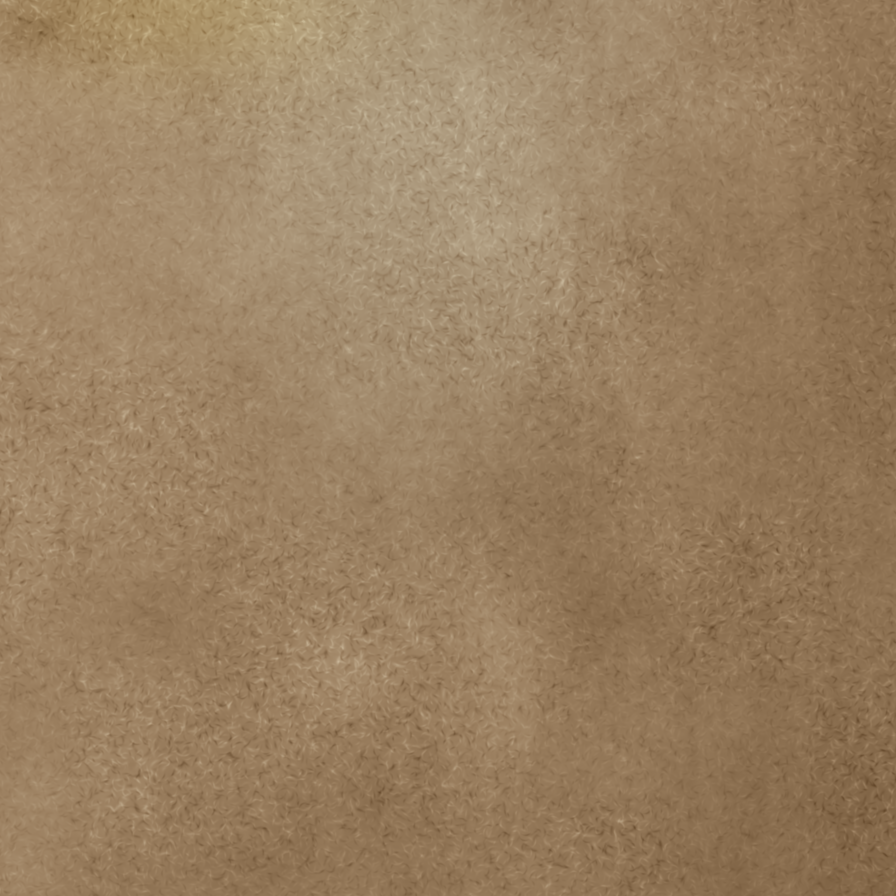
This texture is drawn by a three.js fragment shader. Its source:

```glsl
varying vec2 vUv;

float hash(vec2 p) {
  return fract(sin(dot(p, vec2(127.1, 311.7))) * 43758.5453);
}

float noise(vec2 p) {
  vec2 i = floor(p), f = fract(p);
  f = f * f * (3.0 - 2.0 * f);
  return mix(mix(hash(i), hash(i + vec2(1.0, 0.0)), f.x),
             mix(hash(i + vec2(0.0, 1.0)), hash(i + vec2(1.0, 1.0)), f.x), f.y);
}

float fbm(vec2 p) {
  float sum = 0.0, amp = 0.5;
  for (int i = 0; i < 4; i++) {
    sum += amp * noise(p);
    p = p * 2.03 + 17.3;
    amp *= 0.5;
  }
  return sum / 0.9375;
}

// Soft round patch, 1 at its centre
float patchAt(vec2 p, vec2 centre, vec2 radius) {
  vec2 d = (p - centre) / radius;
  return exp(-dot(d, d));
}

// Short bent hairs, one per cell, lit on one side and shaded on the other
float fibres(vec2 uv, float cells, float seed) {
  vec2 p = uv * cells, home = floor(p);
  float sum = 0.0;
  for (int y = -1; y <= 1; y++) {
    for (int x = -1; x <= 1; x++) {
      vec2 cell = home + vec2(float(x), float(y));
      vec2 id = cell + seed;
      vec2 d = p - cell - vec2(hash(id), hash(id + 41.7));
      float flow = 5.0 * noise(cell / cells * 19.0 + seed);
      float angle = flow + 2.4 * (hash(id + 83.1) - 0.5) - 2.6;
      float c = cos(angle), s = sin(angle);
      vec2 q = vec2(c * d.x + s * d.y, c * d.y - s * d.x);
      q.y += (hash(id + 19.9) - 0.5) * 1.3 * q.x * q.x;
      q /= vec2(mix(0.28, 0.55, hash(id + 7.3)), 0.17);
      float tone = hash(id + 61.3) < 0.58 ? 0.75 : -1.0;
      float relief = tone + 0.8 * q.y * sign(c + 0.001);
      float edge = 1.0 - smoothstep(0.7, 1.0, length(d));
      sum += relief * exp(-dot(q, q)) * edge * mix(0.3, 1.3, hash(id + 29.5));
    }
  }
  return sum;
}

void main() {
  vec2 uv = vUv;
  vec2 warped = uv + 0.09 * (vec2(fbm(uv * 5.0), fbm(uv * 5.0 + 31.0)) - 0.5);

  // Broad light and dark areas of the nap
  float plumeWidth = mix(0.12, 0.27, uv.y);
  float plume = exp(-pow((warped.x - 0.47) / plumeWidth, 2.0))
              * smoothstep(0.2, 0.85, warped.y);
  float tone = 0.33 + 0.22 * uv.y + 0.36 * plume;
  tone += 0.16 * (1.0 - smoothstep(0.0, 0.45, warped.x));
  tone -= 0.25 * smoothstep(0.6, 1.0, warped.x + 0.12 * (0.5 - uv.y));
  tone -= 0.2 * patchAt(warped, vec2(0.64, 0.4), vec2(0.07, 0.25));
  tone -= 0.14 * patchAt(warped, vec2(0.15, 0.3), vec2(0.14, 0.09));
  tone -= 0.13 * patchAt(warped, vec2(0.4, 0.06), vec2(0.2, 0.08));
  tone -= 0.3 * patchAt(warped, vec2(0.06, 0.95), vec2(0.05, 0.03));
  tone -= 0.28 * patchAt(warped, vec2(0.59, 0.99), vec2(0.05, 0.04));
  tone += 0.2 * patchAt(warped, vec2(0.38, 0.24), vec2(0.05, 0.08));
  tone += 0.24 * patchAt(warped, vec2(0.55, 0.27), vec2(0.05, 0.12));

  // Blotches and faint upright brush marks
  tone += 0.36 * (fbm(uv * 7.0 + 5.0) - 0.5);
  tone += 0.14 * (fbm(uv * vec2(38.0, 9.0)) - 0.5);
  tone += 0.12 * (noise(uv * 95.0) - 0.5);

  // Hair, raised more in some areas than in others
  float hair = fibres(uv, 84.0, 3.0) + fibres(uv, 103.0, 57.0) + fibres(uv, 128.0, 91.0);
  float raised = mix(0.6, 1.35, smoothstep(0.3, 0.7, fbm(uv * 6.0 + 70.0)));
  raised *= mix(0.65, 1.0, smoothstep(0.0, 0.25, uv.y + 0.4 * abs(uv.x - 0.4)));
  tone += 0.2 * raised * hair;
  tone += 0.06 * (noise(uv * 260.0) - 0.5);

  vec3 shade = vec3(0.50, 0.39, 0.27);
  vec3 tan = vec3(0.61, 0.50, 0.375);
  vec3 sheen = vec3(0.71, 0.62, 0.50);
  vec3 color = tone < 0.5 ? mix(shade, tan, max(tone, -0.9) * 2.0)
                          : mix(tan, sheen, min(tone, 1.4) * 2.0 - 1.0);

  // Grey cast in the plume, yellow in the upper left corner
  color += plume * vec3(-0.015, 0.005, 0.015);
  color += patchAt(uv, vec2(0.2, 1.0), vec2(0.2, 0.1)) * vec3(0.01, 0.005, -0.05);
  gl_FragColor = vec4(color, 1.0);
}
```
